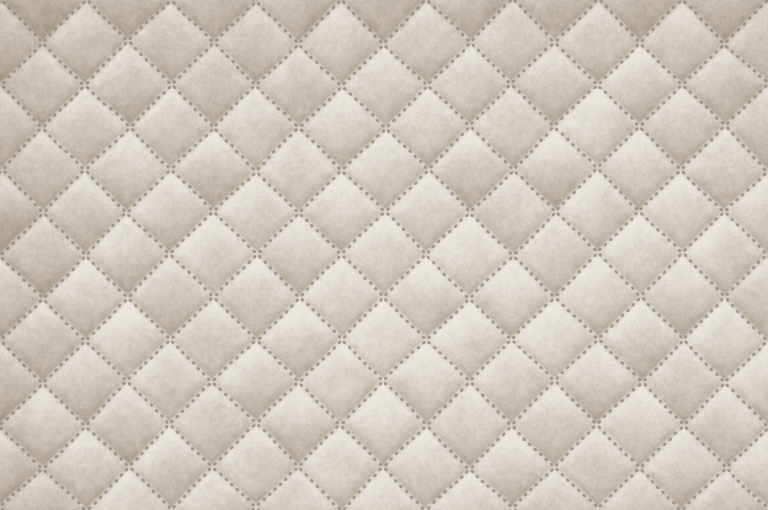
Write a Shadertoy shader that draws this texture.

```glsl
// Cream quilted leather: diamond pads, 9 across and 6 down, with stitched seams.

float hash(vec2 p) {
    vec3 q = fract(p.xyx * vec3(0.1031, 0.1030, 0.0973));
    q += dot(q, q.yzx + 33.33);
    return fract((q.x + q.y) * q.z);
}

float noise(vec2 p) {
    vec2 i = floor(p), f = fract(p);
    f = f * f * (3.0 - 2.0 * f);
    return mix(mix(hash(i), hash(i + vec2(1, 0)), f.x),
               mix(hash(i + vec2(0, 1)), hash(i + vec2(1, 1)), f.x), f.y);
}

float fbm(vec2 p) {
    float sum = 0.0, amp = 0.5;
    for (int i = 0; i < 4; i++) {
        sum += amp * noise(p);
        p = mat2(1.6, 1.2, -1.2, 1.6) * p + 7.3;
        amp *= 0.5;
    }
    return sum;
}

// Needle holes along one seam; x runs along it, y is the distance across it.
float stitchHoles(vec2 seam, float px) {
    float stitch = floor(seam.x * 8.0);
    vec2 hole = vec2((fract(seam.x * 8.0) - 0.5) / 8.0, seam.y);
    hole.y += 0.016 * (hash(vec2(stitch, 4.0)) - 0.5);
    float r = length(hole * vec2(0.8, 1.0));
    return 1.0 - smoothstep(0.026 - 0.6 * px, 0.026 + 0.6 * px, r);
}

void mainImage(out vec4 fragColor, in vec2 fragCoord) {
    vec2 uv = fragCoord / iResolution.xy;
    vec2 p = uv * vec2(9.0, 6.0);
    float px = 8.5 / iResolution.y;

    // Diagonal seam coordinates, bent slightly by hand sewing
    vec2 bend = vec2(noise(p * 1.3), noise(p * 1.3 + 40.0)) - 0.5;
    vec2 q = vec2(p.x + p.y, p.x - p.y) + 0.07 * bend;
    vec2 pad = floor(q), f = q - pad;
    vec2 across = q - floor(q + 0.5);
    float d = min(abs(across.x), abs(across.y));
    float rnd = hash(pad + 50.0);

    // Padded relief lit from above: bright crown, shaded underside
    float up = f.x - f.y, side = f.x + f.y - 1.0;
    float relief = 0.34 * up - (0.05 + 0.10 * rnd) * side;
    relief += 0.10 * smoothstep(0.25, 0.0, min(1.0 - f.x, f.y));
    relief -= 0.13 * smoothstep(0.22, 0.0, min(f.x, 1.0 - f.y));
    float tone = 0.70 + relief * smoothstep(0.0, 0.07, d);
    tone += 0.10 * (rnd - 0.5);

    // Puckers by the seams, soft creases and fine leather grain
    float pucker = abs(across.x) < abs(across.y) ? q.y : q.x;
    tone += 0.22 * (noise(vec2(pucker * 8.0, d * 4.0) + pad * 17.0) - 0.5)
          * exp(-d * 9.0) * smoothstep(0.0, 0.06, d);
    tone += 0.34 * (fbm(p * 2.2 + rnd * 9.0) - 0.47) * smoothstep(0.0, 0.1, d);
    tone += 0.16 * (fbm(p * 13.0) - 0.47);
    tone += 0.13 * (noise(p * 34.0) - 0.5);

    // Broad light: brightest right of centre, dim at the top and borders
    vec2 c = uv - vec2(0.55, 0.42);
    tone += 0.09 - 0.42 * dot(c, c);
    tone -= 0.10 * smoothstep(0.12, 0.0, uv.x) + 0.10 * smoothstep(0.88, 1.0, uv.y);

    // Sunken seam with pale thread
    tone -= 0.10 * exp(-d * 22.0);
    tone += 0.10 * (1.0 - smoothstep(0.012, 0.03 + px, d));

    vec3 shade = vec3(0.62, 0.57, 0.50), cream = vec3(0.915, 0.897, 0.868);
    tone = tone < 0.85 ? tone : 0.85 + 0.25 * (1.0 - exp(-(tone - 0.85) * 4.0));
    vec3 col = mix(shade, cream, max(tone, -0.1));

    // Needle holes on both seam directions
    float holes = max(stitchHoles(vec2(q.y, across.x), px),
                      stitchHoles(vec2(q.x, across.y), px));
    col = mix(col, vec3(0.55, 0.52, 0.47), 0.72 * holes);
    fragColor = vec4(col, 1.0);
}
```
